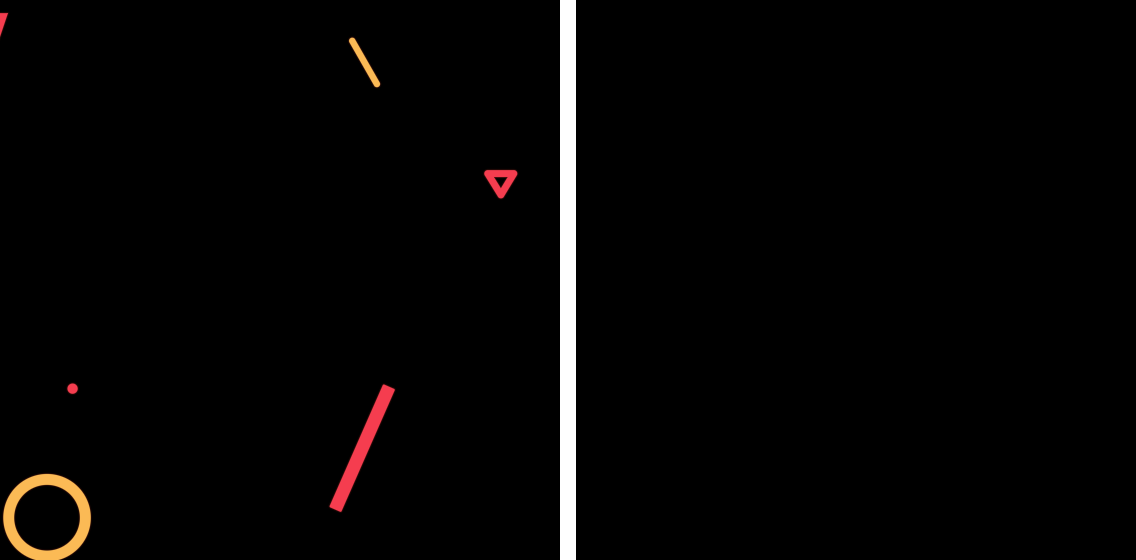
Left, the full canvas; right, a detail of the centre.
This background is drawn by a WebGL 2 fragment shader. Its source:

```glsl
#version 300 es
precision highp float;

uniform vec2 u_resolution;
out vec4 fragColor;

const vec3 BACKGROUND = vec3(0.0);
const vec3 RED = vec3(0.96, 0.24, 0.31);
const vec3 AMBER = vec3(0.985, 0.73, 0.335);
const vec3 FRINGE = vec3(0.14, 0.03, 0.02);

const float EDGE_SOFTNESS = 0.0013;
const float FRINGE_WIDTH = 0.0035;

const vec2 RING_CENTER = vec2(0.0840, 0.0755);
const float RING_RADIUS = 0.0684;
const float RING_HALF_WIDTH = 0.0098;

const vec2 DOT_CENTER = vec2(0.1296, 0.3060);
const float DOT_RADIUS = 0.0092;

const vec2 BAR_START = vec2(0.5985, 0.0900);
const vec2 BAR_END = vec2(0.6950, 0.3095);
const float BAR_HALF_WIDTH = 0.0117;
const float BAR_ROUNDING = 0.0025;

const vec2 STICK_START = vec2(0.6290, 0.9270);
const vec2 STICK_END = vec2(0.6730, 0.8500);
const float STICK_HALF_WIDTH = 0.0058;

const vec2 TRIANGLE_LEFT = vec2(0.8710, 0.6900);
const vec2 TRIANGLE_RIGHT = vec2(0.9175, 0.6900);
const vec2 TRIANGLE_TIP = vec2(0.8945, 0.6520);
const float TRIANGLE_HALF_WIDTH = 0.0063;

const vec2 WEDGE_LEFT = vec2(-0.0180, 0.9766);
const vec2 WEDGE_RIGHT = vec2(0.0143, 0.9766);
const vec2 WEDGE_TIP = vec2(-0.0020, 0.9280);

float segmentDistance(vec2 p, vec2 a, vec2 b) {
    vec2 ab = b - a;
    float t = clamp(dot(p - a, ab) / dot(ab, ab), 0.0, 1.0);
    return length(p - a - ab * t);
}

float barDistance(vec2 p, vec2 a, vec2 b, float halfWidth, float rounding) {
    vec2 axis = normalize(b - a);
    vec2 q = p - 0.5 * (a + b);
    vec2 local = vec2(dot(q, axis), dot(q, vec2(-axis.y, axis.x)));
    vec2 d = abs(local) - vec2(0.5 * length(b - a), halfWidth) + rounding;
    return length(max(d, 0.0)) + min(max(d.x, d.y), 0.0) - rounding;
}

float outlineDistance(vec2 p, vec2 a, vec2 b, vec2 c) {
    return min(segmentDistance(p, a, b),
               min(segmentDistance(p, b, c), segmentDistance(p, c, a)));
}

float sideOf(vec2 p, vec2 a, vec2 b) {
    return (b.x - a.x) * (p.y - a.y) - (b.y - a.y) * (p.x - a.x);
}

// Signed distance for corners in clockwise order.
float triangleDistance(vec2 p, vec2 a, vec2 b, vec2 c) {
    float outside = max(sideOf(p, a, b), max(sideOf(p, b, c), sideOf(p, c, a)));
    return sign(outside) * outlineDistance(p, a, b, c);
}

float coverage(float d, float softness) {
    return 1.0 - smoothstep(-softness, softness, d);
}

void main() {
    float scale = min(u_resolution.x, u_resolution.y);
    vec2 p = gl_FragCoord.xy / scale;
    float softness = max(EDGE_SOFTNESS, 0.6 / scale);

    // Amber shapes
    float ring = abs(distance(p, RING_CENTER) - RING_RADIUS) - RING_HALF_WIDTH;
    float stick = segmentDistance(p, STICK_START, STICK_END) - STICK_HALF_WIDTH;
    float amber = min(ring, stick);

    // Red shapes
    float spot = distance(p, DOT_CENTER) - DOT_RADIUS;
    float bar = barDistance(p, BAR_START, BAR_END, BAR_HALF_WIDTH, BAR_ROUNDING);
    float outline = outlineDistance(p, TRIANGLE_LEFT, TRIANGLE_RIGHT, TRIANGLE_TIP)
                  - TRIANGLE_HALF_WIDTH;
    float wedge = triangleDistance(p, WEDGE_LEFT, WEDGE_RIGHT, WEDGE_TIP);
    float red = min(min(spot, bar), min(outline, wedge));

    // Dark fringe beneath the solid colours
    float fringe = 1.0 - smoothstep(0.0, FRINGE_WIDTH, min(amber, red));
    vec3 color = mix(BACKGROUND, FRINGE, fringe);
    color = mix(color, AMBER, coverage(amber, softness));
    color = mix(color, RED, coverage(red, softness));
    fragColor = vec4(color, 1.0);
}
```
